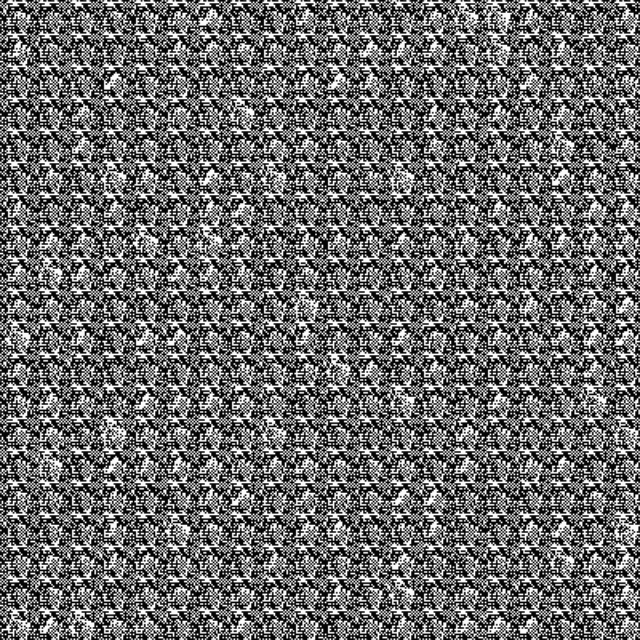
A Shadertoy shader for this pattern:

```glsl
// Black and white dithered grain in a 20 by 20 grid of cells, each with a slanted highlight.

const float CELLS = 20.0;          // repeats across and down
const float GRAINS = 20.0;         // grain dots across one cell
const float WAVES = 5.0;           // shading noise waves across one cell
const float GRAIN_SHARPNESS = 1.2; // 1 is fully blended dots
const float BASE_TONE = 0.435;
const float BAND_TONE = 0.02;      // light strip between rows
const float HOLLOW_TONE = 0.15;    // dark patch between highlights
const float NOISE_TONE = 0.36;
const float SLASH_TONE = 0.50;
const float RING_TONE = 0.16;
const float RING_SHARE = 0.06;     // share of cells with a ring
const float ORDER = 0.33;          // regularity of the dither threshold
const float ROW_LIMIT = 0.12;      // noise level above which dots form rows
const float CELL_VARIATION = 0.20; // grain that differs between cells
const vec2 SLASH_LOW = vec2(0.42, 0.30);
const vec2 SLASH_HIGH = vec2(0.63, 0.66);
const float SLASH_WIDTH = 0.075;
const vec2 HOLLOW_CENTER = vec2(0.05, 0.45);
const vec2 RING_CENTER = vec2(0.53, 0.48);
const vec3 INK = vec3(0.02);
const vec3 PAPER = vec3(0.98);
const float TAU = 6.2831853;

float hash(vec2 p, float seed) {
    uvec2 q = uvec2(p) + uvec2(uint(seed) * 7919u, uint(seed) * 104729u);
    q = q * 1664525u + 101390u;
    for (int i = 0; i < 2; i++) {
        q.x += q.y * 1664525u;
        q.y += q.x * 1664525u;
        q ^= q >> 16u;
    }
    return float(q.x & 65535u) / 65535.0;
}

float cornerSlope(vec2 corner, vec2 offset, float period) {
    float angle = TAU * hash(mod(corner, period), 3.0);
    return dot(vec2(cos(angle), sin(angle)), offset);
}

// Gradient noise that wraps after a whole number of waves
float gradientNoise(vec2 p, float period) {
    vec2 i = floor(p), f = p - i;
    vec2 w = f * f * f * (f * (f * 6.0 - 15.0) + 10.0);
    vec2 e = vec2(1.0, 0.0);
    float low = mix(cornerSlope(i, f, period),
                    cornerSlope(i + e.xy, f - e.xy, period), w.x);
    float high = mix(cornerSlope(i + e.yx, f - e.yx, period),
                     cornerSlope(i + e.xx, f - e.xx, period), w.x);
    return mix(low, high, w.y);
}

float segmentDistance(vec2 p, vec2 a, vec2 b) {
    vec2 pa = p - a, ba = b - a;
    return length(pa - ba * clamp(dot(pa, ba) / dot(ba, ba), 0.0, 1.0));
}

// Grey level of a cell before dithering
float cellTone(vec2 p, vec2 cell) {
    float tone = BASE_TONE + BAND_TONE * cos(TAU * p.y);
    tone += NOISE_TONE * gradientNoise(p * WAVES, WAVES);

    // Slanted dark hollow, continued into the neighbouring cell
    vec2 hollow = fract(p - HOLLOW_CENTER + 0.5) - 0.5;
    hollow.y += 0.5 * hollow.x;
    tone -= HOLLOW_TONE * exp(-dot(hollow * hollow, vec2(14.0, 40.0)));

    // Highlight: a slash of varying strength, or a loose ring
    if (hash(cell, 5.0) < RING_SHARE) {
        float ring = abs(length(p - RING_CENTER) - 0.23);
        tone += RING_TONE * (1.0 - smoothstep(0.05, 0.24, ring));
    } else {
        float strength = hash(cell, 7.0);
        vec2 lean = vec2(hash(cell, 9.0) - 0.5, 0.0) * 0.06;
        float slash = segmentDistance(p, SLASH_LOW - lean, SLASH_HIGH + lean);
        float glow = 1.0 - smoothstep(SLASH_WIDTH * 0.3, SLASH_WIDTH * 1.7, slash);
        tone += SLASH_TONE * glow * mix(0.1, 1.0, strength * strength);
    }
    return tone;
}

// One black or white dot of the dither
float grainDot(vec2 id) {
    id = mod(id, CELLS * GRAINS);
    vec2 cell = floor(id / GRAINS);
    vec2 local = id - cell * GRAINS;
    vec2 p = (local + 0.5) / GRAINS;

    // Patches of checkered dots alternate with short level rows
    float checker = mod(id.x + id.y, 2.0);
    float rows = mod(id.y, 2.0);
    float order = gradientNoise(p.yx * 4.0, 4.0) > ROW_LIMIT ? rows : checker;
    float grain = mix(hash(local, 11.0), hash(id, 13.0), CELL_VARIATION);
    return step(mix(grain, order, ORDER), cellTone(p, cell));
}

void mainImage(out vec4 fragColor, in vec2 fragCoord) {
    vec2 uv = fragCoord / iResolution.xy;
    vec2 q = uv * CELLS * GRAINS - 0.5;
    vec2 id = floor(q);

    // Blend the four nearest dots for soft edges
    vec2 w = clamp((q - id - 0.5) * GRAIN_SHARPNESS + 0.5, 0.0, 1.0);
    float light = 0.0;
    for (int y = 0; y < 2; y++) {
        for (int x = 0; x < 2; x++) {
            vec2 corner = vec2(x, y);
            vec2 share = mix(1.0 - w, w, corner);
            light += share.x * share.y * grainDot(id + corner);
        }
    }
    fragColor = vec4(mix(INK, PAPER, light), 1.0);
}
```
